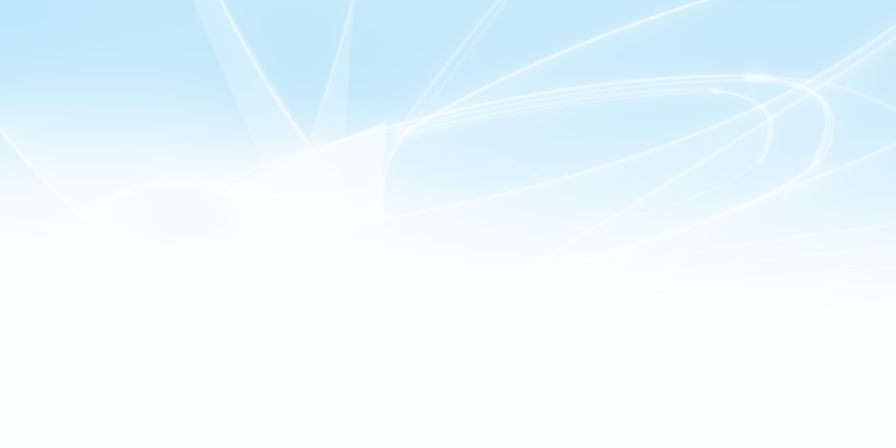
This background is drawn by a Shadertoy shader. Its source:

```glsl
#define DEEP_BLUE vec3(0.75, 0.905, 0.983)
#define WHITE vec3(0.995, 1.0, 1.0)
#define LINE_WIDTH 0.0032
#define LINE_ALPHA 0.30
#define GLOW_WIDTH 0.018
#define GLOW_ALPHA 0.10
#define VEIL_WIDTH 0.085
#define STRANDS 3

float hash(float n) { return fract(sin(n * 127.1) * 43758.5453); }

float cross2(vec2 a, vec2 b) { return a.x * b.y - a.y * b.x; }

float bell(vec2 p, vec2 center, vec2 radius) {
    vec2 q = (p - center) / radius;
    return exp(-dot(q, q));
}

// Signed distance to a quadratic curve (positive on its left) and parameter t
vec2 curve(vec2 p, vec2 a, vec2 b, vec2 c) {
    vec2 slope = 2.0 * (b - a), bend = a - 2.0 * b + c;
    float t = 0.0, nearest = 1e9;
    for (int i = 0; i <= 8; i++) {
        float s = float(i) / 8.0;
        vec2 r = a + s * (slope + s * bend) - p;
        if (dot(r, r) < nearest) { nearest = dot(r, r); t = s; }
    }
    for (int i = 0; i < 4; i++) {
        vec2 r = a + t * (slope + t * bend) - p;
        vec2 v = slope + 2.0 * t * bend;
        float vv = dot(v, v);
        t = clamp(t - dot(r, v) / max(vv + 2.0 * dot(r, bend), 0.3 * vv), 0.0, 1.0);
    }
    vec2 offset = p - a - t * (slope + t * bend);
    float side = cross2(slope + 2.0 * t * bend, offset) < 0.0 ? -1.0 : 1.0;
    return vec2(side * length(offset), t);
}

// Transparency left by one bright line with a veil on one side
float thread(vec2 p, vec2 a, vec2 b, vec2 c, float strength, float veil) {
    vec2 k = curve(p, a, b, c);
    float d = abs(k.x), px = 1.0 / iResolution.y;
    float ends = smoothstep(0.0, 0.04, k.y) * smoothstep(1.0, 0.96, k.y);
    float softEnds = smoothstep(0.0, 0.2, k.y) * smoothstep(1.0, 0.8, k.y);
    float line = LINE_ALPHA * exp(-pow(d / max(LINE_WIDTH, px), 2.0));
    float glow = GLOW_ALPHA * exp(-d / GLOW_WIDTH);
    float sheet = abs(veil) * exp(-d / VEIL_WIDTH) * smoothstep(-px, px, k.x * sign(veil));
    return 1.0 - min(strength * (line + glow) * ends + sheet * softEnds, 1.0);
}

// Bundle of slightly scattered threads
float silk(vec2 p, vec2 a, vec2 b, vec2 c, float spread, float strength, float veil) {
    float clear = 1.0;
    for (int i = 0; i < STRANDS; i++) {
        float n = float(i) + 3.0 * b.x;
        vec2 shift = spread * (vec2(hash(n), hash(n + 7.3)) - 0.5);
        clear *= thread(p, a + 0.4 * shift, b + shift, c + 0.5 * shift, strength, veil);
    }
    return clear;
}

// Coverage of a clockwise triangle
float facet(vec2 p, vec2 a, vec2 b, vec2 c) {
    float d = max(cross2(normalize(b - a), p - a),
              max(cross2(normalize(c - b), p - b), cross2(normalize(a - c), p - c)));
    return smoothstep(0.004, -0.004, d);
}

float ring(vec2 p, vec2 center, vec2 radius) {
    vec2 q = (p - center) / radius;
    float k = length(q);
    float d = k * (k - 1.0) / max(length(q / radius), 0.001);
    return exp(-abs(d) / 0.007);
}

void mainImage(out vec4 fragColor, in vec2 fragCoord) {
    vec2 p = fragCoord / iResolution.y;

    // Sky fading to white, lower on the right
    float right = smoothstep(0.5, 2.0, p.x);
    float blue = 0.9 * smoothstep(mix(0.34, 0.2, right), mix(1.0, 0.9, right), p.y);
    blue += 0.22 * bell(p, vec2(0.68, 0.78), vec2(0.28, 0.14));
    blue += 0.12 * bell(p, vec2(0.0, 0.92), vec2(0.35, 0.2));
    blue += 0.10 * bell(p, vec2(1.1, 0.63), vec2(0.4, 0.12));
    blue *= 1.0 - 0.75 * bell(p, vec2(0.48, 0.48), vec2(0.38, 0.19));

    // Light beams and folded sheets
    blue *= 1.0 - 0.22 * facet(p, vec2(0.28, 1.35), vec2(0.74, 0.6), vec2(0.6, 0.6));
    blue *= 1.0 - 0.22 * facet(p, vec2(0.79, 1.01), vec2(0.755, 0.45), vec2(0.68, 0.64));
    blue *= 1.0 - 0.55 * facet(p, vec2(0.862, 0.73), vec2(0.85, 0.52), vec2(0.5, 0.58));
    blue *= 1.0 - 0.6 * facet(p, vec2(0.5, 0.59), vec2(0.85, 0.52), vec2(0.57, 0.46));
    blue *= thread(p, vec2(0.48, 1.03), vec2(0.57, 0.83), vec2(0.71, 0.65), 1.6, 0.0);
    blue *= thread(p, vec2(0.795, 1.03), vec2(0.75, 0.85), vec2(0.67, 0.62), 0.8, 0.0);
    blue *= silk(p, vec2(1.14, 1.02), vec2(1.0, 0.84), vec2(0.88, 0.68), 0.05, 0.5, 0.0);
    blue *= silk(p, vec2(1.64, 1.02), vec2(1.2, 0.89), vec2(0.88, 0.69), 0.03, 0.8, 0.04);
    blue *= silk(p, vec2(0.92, 0.72), vec2(0.84, 0.63), vec2(0.86, 0.5), 0.01, 0.6, -0.1);

    // Large outer loop
    blue *= silk(p, vec2(0.44, 0.575), vec2(1.15, 0.84), vec2(1.73, 0.826), 0.025, 1.0, -0.03);
    blue *= silk(p, vec2(1.65, 0.828), vec2(1.95, 0.835), vec2(1.81, 0.62), 0.04, 1.0, 0.0);
    blue *= silk(p, vec2(1.83, 0.645), vec2(1.74, 0.52), vec2(1.1, 0.36), 0.03, 0.8, 0.06);
    blue *= thread(p, vec2(1.66, 0.828), vec2(1.88, 0.835), vec2(2.04, 0.73), 0.9, 0.0);

    // Inner loop
    blue *= silk(p, vec2(0.88, 0.695), vec2(1.3, 0.8), vec2(1.62, 0.8), 0.02, 0.6, 0.0);
    blue *= silk(p, vec2(1.58, 0.8), vec2(1.79, 0.79), vec2(1.69, 0.63), 0.02, 0.7, 0.0);
    blue *= thread(p, vec2(1.7, 0.65), vec2(1.62, 0.55), vec2(1.2, 0.47), 0.5, 0.0);
    blue *= thread(p, vec2(0.9, 0.66), vec2(1.1, 0.7), vec2(1.22, 0.59), 0.4, 0.0);

    // Sweeping rays
    blue *= silk(p, vec2(2.06, 0.99), vec2(1.6, 0.6), vec2(0.6, 0.47), 0.01, 0.6, 0.07);
    blue *= silk(p, vec2(2.06, 0.955), vec2(1.62, 0.66), vec2(1.08, 0.34), 0.01, 0.5, 0.04);
    blue *= thread(p, vec2(2.06, 0.705), vec2(1.6, 0.5), vec2(1.05, 0.35), 1.2, 0.15);
    blue *= thread(p, vec2(-0.05, 0.78), vec2(0.14, 0.5), vec2(0.44, 0.34), 1.3, 0.3);

    // Low fans on both sides
    for (int i = 0; i < 6; i++) {
        float n = float(i), drop = 0.045 * n + 0.02 * hash(n);
        blue *= thread(p, vec2(2.1, 0.51 - drop), vec2(1.6, 0.46 - 0.8 * drop),
                       vec2(1.0, 0.34 - 0.4 * drop), 0.8, 0.14);
        blue *= thread(p, vec2(-0.1, 0.55 - drop), vec2(0.2, 0.46 - drop),
                       vec2(0.5, 0.36 - 0.6 * drop), 0.5, 0.06);
    }

    // Small loop on the left
    blue += 0.1 * bell(p, vec2(0.42, 0.5), vec2(0.13, 0.055));
    for (int i = 0; i < STRANDS; i++) {
        float n = float(i);
        blue *= 1.0 - 0.35 * ring(p, vec2(0.39 + 0.006 * n, 0.505), vec2(0.18, 0.082 + 0.007 * n));
    }

    fragColor = vec4(mix(WHITE, DEEP_BLUE, clamp(blue, 0.0, 1.0)), 1.0);
}
```
